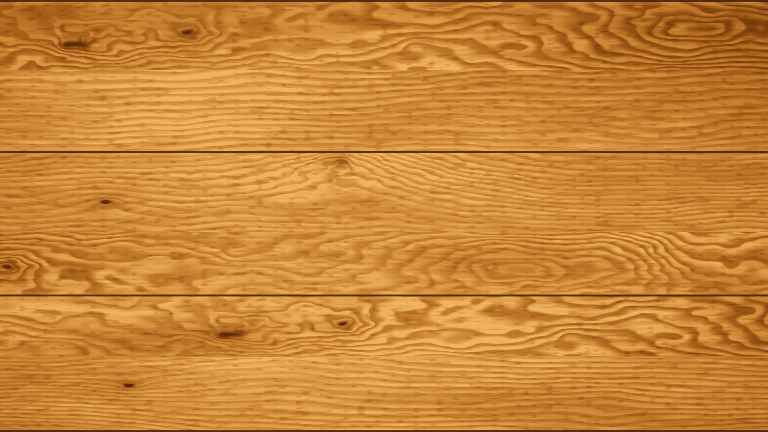
This texture is drawn by a Shadertoy shader. Its source:

```glsl
const vec3 SEAM_DARK = vec3(0.29, 0.13, 0.03);
const vec3 DEEP_WOOD = vec3(0.42, 0.22, 0.05);
const vec3 PALE_WOOD = vec3(0.91, 0.66, 0.33);

// Seam heights grow slightly, so that upper planks are taller
const float SEAM_BASE = 0.002, SEAM_STEP = 0.305, SEAM_GROWTH = 0.009;

float hash(vec2 p) {
    vec3 q = fract(vec3(p.xyx) * 0.1031);
    q += dot(q, q.yzx + 33.33);
    return fract((q.x + q.y) * q.z);
}

float noise(vec2 p) {
    vec2 cell = floor(p), f = fract(p);
    f = f * f * (3.0 - 2.0 * f);
    float low = mix(hash(cell), hash(cell + vec2(1, 0)), f.x);
    float high = mix(hash(cell + vec2(0, 1)), hash(cell + vec2(1, 1)), f.x);
    return mix(low, high, f.y);
}

float fbm(vec2 p) {
    float sum = 0.0, amplitude = 0.5;
    for (int i = 0; i < 4; i++) {
        sum += amplitude * noise(p);
        p = p * 2.03 + 17.3;
        amplitude *= 0.5;
    }
    return sum;
}

float seamHeight(float k) {
    return SEAM_BASE + k * (SEAM_STEP + k * SEAM_GROWTH);
}

float plankCoord(float y) {
    float root = SEAM_STEP * SEAM_STEP + 4.0 * SEAM_GROWTH * (y - SEAM_BASE);
    return (sqrt(max(root, 0.0)) - SEAM_STEP) / (2.0 * SEAM_GROWTH);
}

// Knots and swirls give x: growth rings pushed up, y: darkness
vec2 knot(vec2 p, vec2 center, float size, float core) {
    float r = length((p - center) * vec2(0.55, 1.3) / size);
    r = max(r + 0.014 * (noise(p * vec2(40.0, 80.0)) - 0.5), 0.0);
    float heart = 0.8 * exp(-r * r / 0.00012) + 0.36 * exp(-r / 0.04);
    return vec2(5.5 * size * exp(-r / 0.075), core * heart);
}

vec2 swirl(vec2 p, vec2 center) {
    vec2 q = (p - center) * vec2(0.38, 1.5);
    return vec2(6.0, 0.16) * exp(-dot(q, q) / 0.012);
}

// Strip with wide cathedral grain, a pair of knots and a swirl
vec2 figuredField(vec2 p) {
    vec2 field = vec2(30.0 * p.y + 10.0 * fbm(p * vec2(2.8, 8.0) + 5.0), 0.0);
    for (int i = 0; i < 2; i++) {
        float n = float(i);
        field += knot(p, vec2(0.174 + 0.26 * n, 0.24 + 0.025 * n), 1.1 - 0.2 * n, 0.9);
    }
    return field + swirl(p, vec2(1.62, 0.25));
}

// Strip with close straight grain, a pin knot and an optional edge knot
vec2 plainField(vec2 p, float seed, float edgeKnot) {
    vec2 field = vec2(72.0 * p.y + 9.0 * fbm(p * vec2(1.3, 4.0) + seed * 11.0), 0.0);
    field += knot(p, vec2(0.296, 0.115), 0.5, 1.0);
    return field + edgeKnot * knot(p, vec2(0.84, 0.022), 1.3, 0.65);
}

float ringShade(float h) {
    float f = fract(h);
    float line = smoothstep(0.2, 0.78, f) * (1.0 - smoothstep(0.82, 1.0, f));
    return mix(line, 0.4, smoothstep(0.35, 0.9, fwidth(h)));
}

// Darker wood loses green and blue faster than red
vec3 woodColor(float tone) {
    return mix(DEEP_WOOD, PALE_WOOD, pow(vec3(tone), vec3(1.0, 1.4, 2.2)));
}

void mainImage(out vec4 fragColor, in vec2 fragCoord) {
    vec2 p = fragCoord / iResolution.y;
    float pixel = 1.0 / iResolution.y;

    // Three planks, the middle one turned over, each slid sideways
    float k = plankCoord(p.y);
    float plank = clamp(floor(k), 0.0, 2.0);
    float turned = mod(plank, 2.0);
    float v = mix(k - plank, 1.0 - k + plank, turned);
    float figured = step(0.55, v);
    float figuredSlide = 0.36 + plank * (0.597 * plank - 1.374);
    float plainSlide = -0.053 * plank - 0.3 * plank * (plank - 1.0);
    vec2 board = vec2(p.x - mix(plainSlide, figuredSlide, figured), v / 3.0);
    vec2 field = mix(plainField(board, plank, turned), figuredField(board), figured);

    // Rings, fibres, pores and broad tone changes
    vec2 fibrePos = board + vec2(plank * 3.0, 0.02 * noise(board * vec2(4.0, 9.0)));
    float fibre = noise(fibrePos * vec2(14.0, 200.0));
    float pores = smoothstep(0.55, 0.95, noise(fibrePos * vec2(55.0, 230.0) + 40.0));
    float broad = fbm(fibrePos * vec2(1.8, 12.0) + 9.0);
    float patches = noise(fibrePos * vec2(1.6, 5.0) + 23.0);
    float ringDepth = mix(0.26, 0.42, figured) * mix(0.45, 1.0, smoothstep(0.25, 0.6, broad));
    float rings = ringShade(field.x) * (0.7 + 0.6 * fibre);

    // Light falls off toward the corners, most on the right
    vec2 fromLight = fragCoord / iResolution.xy - vec2(0.42, 0.46);
    float tone = 1.09 + 0.5 * (broad - 0.47) + 0.2 * (patches - 0.5) + 0.2 * (fibre - 0.5);
    tone -= ringDepth * rings + 0.16 * pores + 0.85 * dot(fromLight, fromLight);
    vec3 color = woodColor(clamp(tone - 0.7 * field.y, 0.0, 1.06));
    color = mix(color, SEAM_DARK, 0.8 * smoothstep(0.55, 1.1, field.y));

    // Dark seams with a pale bevel
    float seamDistance = abs(p.y - seamHeight(round(k)));
    float bevel = 1.0 - smoothstep(0.002, 0.002 + pixel, abs(seamDistance - 0.006));
    float seam = 1.0 - smoothstep(0.0022 - 0.5 * pixel, 0.0022 + 0.5 * pixel, seamDistance);
    color = mix(color, PALE_WOOD, 0.25 * bevel);
    fragColor = vec4(mix(color, SEAM_DARK, 0.9 * seam), 1.0);
}
```
